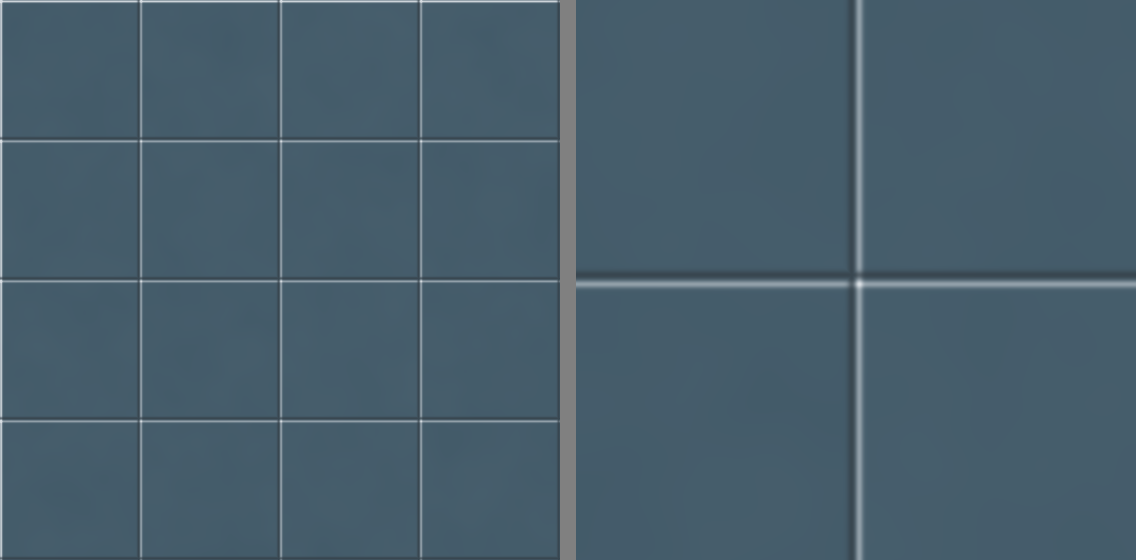
Left: the whole. Right: its middle third, enlarged.
This texture is drawn by a WebGL 1 fragment shader. Its source:

```glsl
precision highp float;
// Four by four slate-blue square tiles with thin bevelled joints.
// Each joint is a soft dark groove beside a pale highlight, lit from the top left;
// gradient noise, shifted from tile to tile, gives the faces a faint mottling.

uniform vec2 u_resolution;

vec2 hash2(vec2 p) {
  p = vec2(dot(p, vec2(127.1, 311.7)), dot(p, vec2(269.5, 183.3)));
  return fract(sin(p) * 4375.85) * 2.0 - 1.0;
}

float gradientNoise(vec2 p) {
  vec2 i = floor(p), f = fract(p);
  vec2 u = f * f * f * (f * (f * 6.0 - 15.0) + 10.0);
  float a = dot(hash2(i), f);
  float b = dot(hash2(i + vec2(1.0, 0.0)), f - vec2(1.0, 0.0));
  float c = dot(hash2(i + vec2(0.0, 1.0)), f - vec2(0.0, 1.0));
  float d = dot(hash2(i + 1.0), f - 1.0);
  return mix(mix(a, b, u.x), mix(c, d, u.x), u.y);
}

// Soft line profile, one component per axis
vec2 softLine(vec2 d, float width) {
  d /= width;
  return exp(-0.5 * d * d);
}

void main() {
  vec2 uv = gl_FragCoord.xy / u_resolution;
  vec2 grid = vec2(uv.x, 1.0 - uv.y) * 4.0;
  vec2 tile = floor(grid);
  float pixel = 4.0 / min(u_resolution.x, u_resolution.y);

  // Tile faces: broad and fine mottling
  vec2 p = grid + tile * 7.3;
  float mottle = gradientNoise(p * 2.3) + 0.5 * gradientNoise(p * 6.0 + 19.0);
  vec3 color = vec3(0.270, 0.362, 0.418) + mottle * vec3(0.012, 0.010, 0.009);
  color += hash2(tile).x * 0.002;

  // Signed distance to the nearest joint on each axis
  vec2 joint = floor(grid + 0.5);
  vec2 d = grid - joint;
  vec2 first = 1.0 - step(0.5, joint);
  vec2 last = step(3.5, joint);

  // Groove on the right and bottom of every tile
  vec2 groove = softLine(d + vec2(0.010, 0.012), max(0.0075, 0.6 * pixel));
  groove *= 1.0 - first;
  color = mix(color, vec3(0.215, 0.265, 0.300), 0.9 * max(groove.x, groove.y));

  // Highlight on the left and top, brightest along the outer border
  vec2 light = softLine(d - vec2(0.008, 0.010), max(0.0062, 0.6 * pixel));
  light *= mix(vec2(0.52), vec2(0.92), first) * (1.0 - last);
  light *= 1.0 - 0.65 * groove.yx;
  color = mix(color, vec3(0.85, 0.87, 0.89), min(light.x + light.y, 1.0));

  gl_FragColor = vec4(color, 1.0);
}
```
